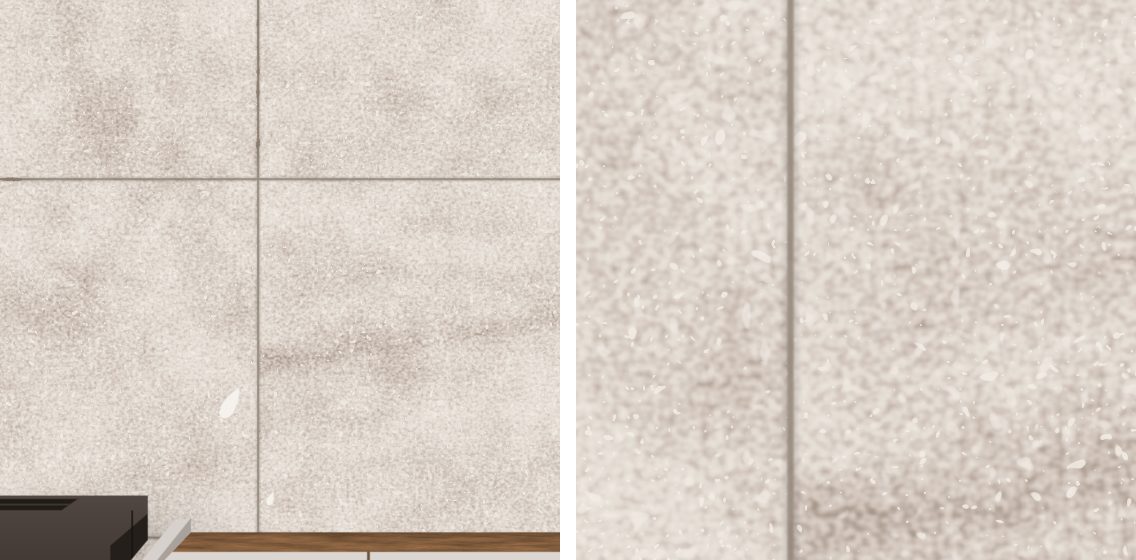
Left, the full canvas; right, a detail of the centre.
This texture is drawn by a WebGL 2 fragment shader. Its source:

```glsl
#version 300 es
precision highp float;
// Weathered beige stone wall tiles around one grout crossing, above a counter edge.
// Gradient noise clouds, grain and scattered flecks colour each tile by its own seed;
// half-plane masks cut the dark appliance, metal trim, wood strip and pale ledge.
uniform vec2 u_resolution;
out vec4 fragColor;

vec2 hash2(vec2 p) {
  vec3 q = fract(p.xyx * vec3(.1031, .1030, .0973));
  q += dot(q, q.yzx + 33.33);
  return fract((q.xx + q.yz) * q.zy);
}

float cornerSlope(vec2 cell, vec2 offset) {
  float angle = 6.2832 * hash2(cell).x;
  return dot(vec2(cos(angle), sin(angle)), offset);
}

float gradientNoise(vec2 p) {
  vec2 i = floor(p), f = p - i, e = vec2(1, 0);
  vec2 u = f * f * f * (f * (f * 6. - 15.) + 10.);
  return mix(mix(cornerSlope(i, f), cornerSlope(i + e, f - e), u.x),
             mix(cornerSlope(i + e.yx, f - e.yx), cornerSlope(i + 1., f - 1.), u.x), u.y);
}

float fbm(vec2 p) {
  float sum = 0., gain = .5;
  for (int i = 0; i < 6; i++) {
    sum += gain * gradientNoise(p);
    p = mat2(.8, .6, -.6, .8) * p * 2.03 + 17.7;
    gain *= .6;
  }
  return sum;
}

// Signed distance to the line a-b, positive on its left
float leftOf(vec2 p, vec2 a, vec2 b) {
  vec2 d = normalize(b - a);
  return dot(p - a, vec2(-d.y, d.x));
}

float segment(vec2 p, vec2 a, vec2 b) {
  vec2 d = b - a;
  return length(p - a - d * clamp(dot(p - a, d) / dot(d, d), 0., 1.));
}

// Leaf from base to tip, widest a third of the way up
float leaf(vec2 p, vec2 base, vec2 tip, float width) {
  float size = length(tip - base), t = dot(p - base, tip - base) / (size * size);
  float profile = sqrt(max(t, 0.)) * max(1. - t, 0.) * 2.6;
  return width * profile - abs(leftOf(p, base, tip)) - .0005;
}

float cover(float d) {
  float aa = 1. / u_resolution.y;
  return smoothstep(-aa, aa, d);
}

// Pale mineral flecks: one jittered, turned, ragged sliver per occupied cell
float flecks(vec2 p, float density) {
  float sum = 0.;
  for (int i = 0; i < 3; i++) {
    vec2 q = p * 42. * exp2(float(i) * .8) + float(i) * 31.7, id = floor(q);
    vec2 rnd = hash2(id + 5.), d = fract(q) - .3 - .4 * hash2(id + 71.);
    float turn = 6.2832 * hash2(id + 23.).x;
    d = mat2(cos(turn), sin(turn), -sin(turn), cos(turn)) * d * vec2(1, mix(1., 2.2, rnd.x));
    float size = mix(.06, .25, pow(rnd.x, 3.));
    float r = length(d) + .2 * gradientNoise(q * 3.5);
    sum += step(rnd.y, density) * (1. - smoothstep(size - .05, size + .05, r));
  }
  return min(sum, 1.);
}

vec3 stone(vec2 p, vec2 id) {
  vec2 q = p + 7.31 * id + 20.;
  // Neighbouring tiles are veined across, down, or evenly
  float cloud = fbm(q * 4.5 * exp2((id.x - id.y) * vec2(-.8, .8)));
  float patches = fbm(q * 12. + 40.);
  float grain = gradientNoise(q * vec2(125, 145)) + .9 * gradientNoise(q * vec2(205, 230));
  float tone = .73 + .5 * cloud + .42 * patches + .43 * grain;

  // Broad stains with ragged borders; the slanted band ends abruptly below
  vec2 w = p + .06 * vec2(patches, cloud);
  float slant = w.y - .35 - .14 * (w.x - .46);
  float band = exp(-pow(slant / (slant < 0. ? .018 : .045), 2.)) * step(0., id.x);
  vec2 left = (w - vec2(.09, .46)) * vec2(9, 14), upper = (w - vec2(.23, .79)) * vec2(20, 14);
  tone -= .3 * band + .26 * exp(-dot(left, left)) + .26 * exp(-dot(upper, upper));
  tone += .1 * smoothstep(.65, 1., p.x) * smoothstep(.1, .5, p.y);

  vec3 color = mix(vec3(.66, .60, .55), vec3(.81, .76, .725), clamp(tone / .45, 0., 1.));
  color = mix(color, vec3(.89, .86, .825), clamp((tone - .45) / .38, 0., 1.));
  color = mix(color, vec3(.95, .93, .905), clamp((tone - .83) / .6, 0., 1.));
  // Clustered chalky crumbs, then single flecks
  float crumbs = smoothstep(.28, .5, gradientNoise(q * 92. + 3.) + .4 * patches);
  float pale = max(.6 * crumbs, .85 * flecks(q, .36 + .7 * patches));
  return mix(color, vec3(.95, .93, .905), pale);
}

void main() {
  vec2 p = gl_FragCoord.xy / u_resolution;
  vec2 grid = (p - vec2(.461, .68)) / .64;
  vec3 color = stone(p, floor(grid));

  // Leaf-shaped chips and hairline scratches
  float ragged = .003 * gradientNoise(p * 75.);
  float chip = leaf(p + ragged, vec2(.397, .254), vec2(.428, .309), .013);
  chip = max(chip, leaf(p + ragged, vec2(.479, .097), vec2(.487, .122), .006));
  color = mix(color, vec3(.96, .945, .925), cover(chip));
  float arc = abs(p.y - .753 + 1.5 * pow(p.x - .22, 2.) + ragged);
  float scratch = min(max(arc, abs(p.x - .22) - .06), segment(p, vec2(.72, .92), vec2(.77, .985)) + abs(ragged));
  color = mix(color, vec3(.94, .92, .89), .6 * cover(.0007 - scratch));

  // Straight soft grout with a shaded rim, darker and broken above the crossing
  vec2 seam = abs(grid - floor(grid + .5)) * .64;
  float joint = min(seam.x, seam.y);
  float wear = fbm(p * 45.);
  float aged = smoothstep(.67, .73, p.y) + smoothstep(.13, .02, p.x);
  float width = .0019 + .006 * aged * max(wear - .05, 0.);
  vec3 grout = mix(vec3(.61, .56, .51), vec3(.50, .43, .37), clamp(aged * .5 + wear * .6, 0., 1.));
  color *= 1. - .1 * smoothstep(.007, .002, joint);
  color = mix(color, grout, .95 * smoothstep(width + .0013, width - .0013, joint));
  color *= 1. - .14 * smoothstep(.16, .03, p.y) * smoothstep(.5, .2, p.x);

  // Wood strip and pale ledge to the right of the trim
  float right = -leftOf(p, vec2(.293, 0), vec2(.341, .05));
  vec3 wood = vec3(.49, .35, .23) * (1. + .5 * fbm(p * vec2(9, 110)));
  wood *= mix(1.05, .85, smoothstep(.035, .05, p.y));
  color = mix(color, wood, cover(min(.0495 - p.y, right)));
  vec3 ledge = mix(vec3(.86, .84, .82), vec3(.42, .33, .25), cover(.0025 - abs(p.x - .658)));
  color = mix(color, ledge, cover(min(.0145 - p.y, right)));

  // Slanted metal trim with a shaded inner face
  float outer = -leftOf(p, vec2(.254, 0), vec2(.3125, .073));
  float trim = min(min(outer, -right), min(.073 - p.y, .341 - p.x));
  vec3 metal = mix(vec3(.84, .82, .80), vec3(.66, .63, .61), cover(outer - .021));
  color = mix(color, metal, cover(trim));

  // Dark appliance: top face, recessed slot, side face and seam
  float body = min(min(.264 - p.x, .115 - p.y), leftOf(p, vec2(.234, 0), vec2(.264, .036)));
  vec3 casing = vec3(.30, .26, .24) * mix(.88, 1.06, p.y / .115);
  float slot = min(min(.109 - p.y, p.y - .089), leftOf(p, vec2(.09, .075), vec2(.143, .112)));
  casing = mix(casing, vec3(.13, .11, .09), cover(slot));
  casing = mix(casing, vec3(.25, .21, .19), cover(min(.0015 - abs(p.y - .099), slot)));
  float flank = min(-leftOf(p, vec2(.202, .03), vec2(.264, .083)), p.x - .197);
  casing = mix(casing, vec3(.14, .12, .10), cover(flank));
  casing = mix(casing, vec3(.08, .07, .06), cover(min(.0013 - abs(p.x - .236), .088 - p.y)));
  color = mix(color, casing, cover(body));
  fragColor = vec4(color, 1);
}
```
